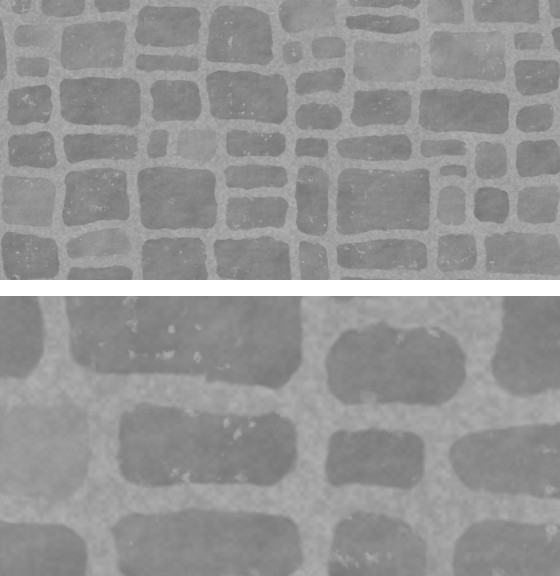
Top, the full canvas; bottom, a detail of the centre.
This texture is drawn by a Shadertoy shader. Its source:

```glsl
// Draws a rubble stone wall: weathered grey blocks set in wide grainy mortar.

const vec2 CELL = vec2(0.25, 0.185);   // mean block pitch, in canvas heights
const float JITTER = 0.32;             // joint offset, in cells
const float HALF_JOINT = 0.017;
const float MORTAR = 0.635;
const float STONE = 0.532;

float hash(vec2 p) {
    return fract(sin(dot(p, vec2(127.1, 311.7))) * 43758.5);
}

float noise(vec2 p) {
    vec2 i = floor(p), f = fract(p);
    f = f * f * (3.0 - 2.0 * f);
    float low = mix(hash(i), hash(i + vec2(1, 0)), f.x);
    float high = mix(hash(i + vec2(0, 1)), hash(i + vec2(1, 1)), f.x);
    return mix(low, high, f.y);
}

float fbm(vec2 p) {
    float sum = 0.0, amp = 0.53;
    for (int i = 0; i < 4; i++) {
        sum += amp * noise(p);
        p = mat2(1.6, 1.2, -1.2, 1.6) * p + 7.3;
        amp *= 0.5;
    }
    return sum;
}

float jointShift(vec2 vertex) {
    return JITTER * (2.0 * hash(vertex + 3.7) - 1.0);
}

// Pinwheel tiling: joints run across even vertices and up through odd ones.
vec4 blockBounds(vec2 cell) {
    float a = jointShift(cell);
    float b = jointShift(cell + vec2(1, 0));
    float c = jointShift(cell + vec2(0, 1));
    float d = jointShift(cell + vec2(1, 1));
    bool even = mod(cell.x + cell.y, 2.0) < 0.5;
    vec4 shift = even ? vec4(c, a, b, d) : vec4(a, b, d, c);
    return vec4(cell, cell + 1.0) + shift;
}

vec4 findBlock(vec2 q) {
    vec4 found = vec4(floor(q), floor(q) + 1.0);
    for (int y = -1; y <= 1; y++)
    for (int x = -1; x <= 1; x++) {
        vec4 box = blockBounds(floor(q) + vec2(x, y));
        if (all(greaterThanEqual(q, box.xy)) && all(lessThan(q, box.zw))) found = box;
    }
    return found;
}

// Cuts tall blocks into courses and long ones into shorter stones.
vec4 splitBlock(vec4 box, vec2 q) {
    vec2 size = (box.zw - box.xy) * CELL;
    float chance = hash(box.xy + 5.1);
    float cut = mix(0.3, 0.7, hash(box.zw + 9.4));
    if (size.y > 0.21 && chance < 0.75) {
        float y = mix(box.y, box.w, cut);
        if (q.y < y) box.w = y; else box.y = y;
    } else if (size.x > 0.24 && size.x > 1.7 * size.y && chance < 0.65) {
        float x = mix(box.x, box.z, cut);
        if (q.x < x) box.z = x; else box.x = x;
    }
    return box;
}

float roundedBox(vec2 p, vec2 halfSize, float radius) {
    vec2 d = abs(p) - halfSize + radius;
    return length(max(d, 0.0)) + min(max(d.x, d.y), 0.0) - radius;
}

float stoneDistance(vec2 p, vec4 box) {
    vec2 halfSize = max(0.5 * (box.zw - box.xy) * CELL - HALF_JOINT, 0.008);
    vec2 center = 0.5 * (box.xy + box.zw) * CELL;
    float radius = min(0.032, 0.7 * min(halfSize.x, halfSize.y));
    return roundedBox(p - center, halfSize, radius);
}

float mortarShade(vec2 p) {
    float grain = noise(p * 190.0) + noise(p * 105.0 + 31.0) - 1.0;
    return MORTAR + 0.055 * grain + 0.05 * (fbm(p * 6.0) - 0.5);
}

float stoneShade(vec2 p, float edge, float tone) {
    float mottle = fbm(p * 13.0) - 0.5;
    float relief = fbm(p * vec2(26, 38)) - fbm(p * vec2(26, 38) + vec2(0.25, -0.35));
    float grain = noise(p * 170.0) - 0.5;
    // Pale lichen flecks gather in patches and towards the rim.
    float patches = smoothstep(0.4, 0.75, noise(p * 11.0 + 17.0));
    patches = max(patches, 0.6 * smoothstep(-0.025, 0.0, edge));
    float flecks = smoothstep(0.62, 0.85, fbm(p * 62.0 + 40.0)) * patches;
    float shade = STONE + 0.04 * (tone - 0.5) + 0.09 * mottle;
    return shade + 0.07 * relief + 0.03 * grain + 0.13 * flecks;
}

void mainImage(out vec4 fragColor, in vec2 fragCoord) {
    vec2 p = fragCoord / iResolution.y;

    // Hand-laid wobble of the joints
    vec2 bend = vec2(noise(p * 5.0), noise(p * 5.0 + 21.0)) - 0.5;
    vec2 chip = vec2(noise(p * 19.0 + 8.0), noise(p * 19.0 + 47.0)) - 0.5;
    vec2 wall = p + 0.035 * bend + 0.011 * chip + CELL * 4.0;

    vec4 box = splitBlock(findBlock(wall / CELL), wall / CELL);
    float tone = hash(box.xy + 2.0 * box.zw);
    float edge = stoneDistance(wall, box) + 0.014 * (fbm(p * 34.0) - 0.5);

    // Some stones are partly smeared with mortar
    float smear = smoothstep(0.72, 1.0, tone) * smoothstep(0.35, 0.7, fbm(p * 9.0 + 60.0));
    float cover = smoothstep(0.004, -0.004, edge) * (1.0 - 0.6 * smear);
    float shade = mix(mortarShade(p), stoneShade(p, edge, tone), cover);
    fragColor = vec4(vec3(shade), 1.0);
}
```
